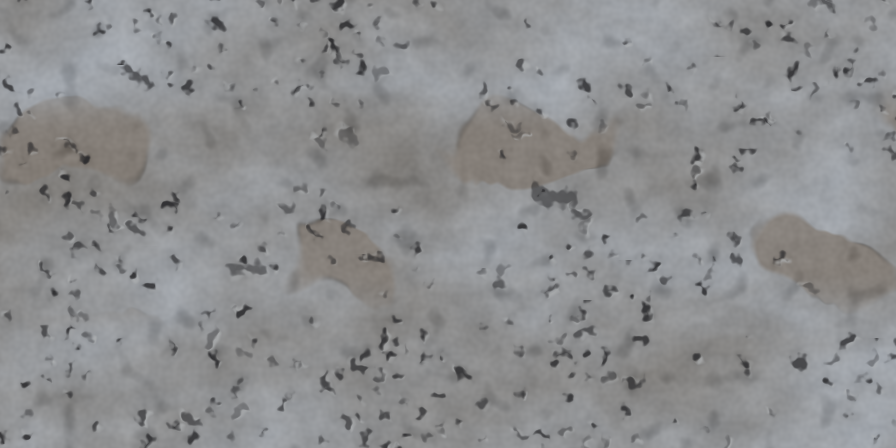
Give the GLSL for this texture, as a WebGL 2 fragment shader.

```glsl
#version 300 es
precision highp float;
// Weathered grey stone with warm inlaid patches and clustered dark pits.

uniform vec2 u_resolution;
out vec4 fragColor;

const vec3 WARM_STONE = vec3(0.505, 0.495, 0.482);
const vec3 COOL_STONE = vec3(0.628, 0.645, 0.667);
const vec3 PATCH_TAN  = vec3(0.512, 0.482, 0.452);
const vec3 PIT_DARK   = vec3(0.160, 0.160, 0.170);
const vec3 RIM_LIGHT  = vec3(0.690, 0.700, 0.705);

// Three random values in 0..1 for a lattice cell.
vec3 hash3(vec2 cell, int seed) {
    uvec3 v = uvec3(ivec3(ivec2(cell), seed));
    v = v * 1664525u + 1013904223u;
    v.x += v.y * v.z; v.y += v.z * v.x; v.z += v.x * v.y;
    v ^= v >> 16u;
    v.x += v.y * v.z; v.y += v.z * v.x; v.z += v.x * v.y;
    return vec3(v >> 8u) / 16777216.0;
}

vec2 gradientAt(vec2 cell) {
    float angle = 6.2832 * hash3(cell, 7).x;
    return vec2(cos(angle), sin(angle));
}

float gradientNoise(vec2 p) {
    vec2 i = floor(p), f = p - i;
    vec2 u = f * f * f * (f * (f * 6.0 - 15.0) + 10.0);
    vec2 e = vec2(1.0, 0.0);
    float a = dot(gradientAt(i), f);
    float b = dot(gradientAt(i + e.xy), f - e.xy);
    float c = dot(gradientAt(i + e.yx), f - e.yx);
    float d = dot(gradientAt(i + e.xx), f - e.xx);
    return mix(mix(a, b, u.x), mix(c, d, u.x), u.y);
}

float fbm(vec2 p, int octaves) {
    float sum = 0.0, amplitude = 1.0;
    for (int i = 0; i < octaves; i++) {
        sum += amplitude * gradientNoise(p);
        p = p * 2.03 + 17.3;
        amplitude *= 0.5;
    }
    return sum;
}

vec2 warp(vec2 p, float frequency, float amount) {
    vec2 q = p * frequency;
    return p + amount * vec2(gradientNoise(q), gradientNoise(q + 41.7));
}

// Distance to a bent capsule lying along x.
float bentCapsule(vec2 q, float halfLength, float radius, float bend) {
    q.y += bend * q.x * q.x;
    q.x -= clamp(q.x, -halfLength, halfLength);
    return length(q) - radius;
}

// Scattered pits: x = dark hollow, y = pale rim, z = soft shade around.
vec3 pits(vec2 p, float cellSize, float size, float density, float clustering, float rough, int seed) {
    vec3 result = vec3(0.0);
    vec2 home = floor(p / cellSize);
    float soft = 0.0045 + 0.06 * size;
    for (int y = -1; y <= 1; y++)
    for (int x = -1; x <= 1; x++) {
        vec2 cell = home + vec2(x, y);
        vec3 place = hash3(cell, seed), form = hash3(cell, seed + 1);
        vec2 center = (cell + 0.1 + 0.8 * place.xy) * cellSize;
        if (place.z > density + clustering * gradientNoise(center * 3.5 + 5.0)) continue;
        float angle = 3.1416 * form.x, c = cos(angle), s = sin(angle);
        mat2 turn = mat2(c, -s, s, c);
        float halfLength = size * 1.2 * form.y * form.y;
        float radius = size * mix(0.25, 0.55, form.z * form.z);
        float bend = (fract(form.z * 7.0) - 0.5) * 0.5 / size;
        vec2 q = p - center, lit = vec2(0.007, -0.006) * (form.x > 0.7 ? -1.0 : 1.0);
        float d = bentCapsule(turn * q, halfLength, radius, bend) + rough * size;
        float shifted = bentCapsule(turn * (q - lit), halfLength, radius, bend);
        float depth = mix(0.3, 1.0, fract(form.x * 13.0));
        float dark = depth * (1.0 - smoothstep(-soft, soft, d));
        float rim = (1.0 - smoothstep(-soft, soft, shifted)) * smoothstep(-0.3 * soft, soft, d);
        float shade = depth * exp(-max(d, 0.0) / 0.007);
        result = max(result, vec3(dark, rim * fract(form.y * 11.0), shade));
    }
    return result;
}

// Distance to broad flat patches on alternate cells.
float patches(vec2 p, vec2 cellSize) {
    float nearest = 1.0;
    vec2 home = floor(p / cellSize);
    for (int y = -1; y <= 1; y++)
    for (int x = -1; x <= 1; x++) {
        vec2 cell = home + vec2(x, y);
        if (mod(cell.x + cell.y, 2.0) > 0.5) continue;
        vec3 h = hash3(cell, 31);
        vec2 q = p - (cell + 0.3 + 0.4 * h.xy) * cellSize;
        q.y += 0.5 * (h.x - 0.3) * q.x;
        vec2 extent = cellSize * vec2(mix(0.24, 0.44, h.z), mix(0.22, 0.34, h.y));
        nearest = min(nearest, (length(q / extent) - 1.0) * extent.y);
    }
    return nearest;
}

void main() {
    vec2 p = gl_FragCoord.xy / u_resolution.y;
    float band = exp(-pow((p.y - 0.55) / 0.25, 2.0));

    // Cloudy stone, warmer across the middle
    float clouds = fbm(warp(p, 4.0, 0.06) * vec2(1.9, 3.2) + 3.0, 5);
    float coolness = 0.67 + 0.85 * clouds - 0.28 * band;
    vec3 color = mix(WARM_STONE, COOL_STONE, clamp(coolness, -0.15, 1.1));
    color += 0.040 * fbm(p * vec2(9.0, 12.0), 3);

    // Tan patches with a faint broken outline
    float d = patches(warp(warp(p, 6.0, 0.12), 19.0, 0.022), vec2(0.5, 0.28));
    float zone = smoothstep(0.2, 0.7, band);
    color = mix(color, PATCH_TAN, 0.8 * zone * (1.0 - smoothstep(-0.008, 0.008, d)));
    float outline = exp(-pow(d / 0.006, 2.0)) * smoothstep(0.0, 0.4, gradientNoise(p * 9.0));
    color -= 0.08 * zone * outline;

    // Fine grain and soft stains
    color += 0.026 * gradientNoise(p * 30.0) + 0.026 * gradientNoise(p * 75.0);
    color -= 0.10 * smoothstep(0.2, 0.6, gradientNoise(p * 16.0 + 9.0));

    // Small clustered pits and a few large holes
    float rough = 0.9 * gradientNoise(p * 65.0 + 2.0);
    vec2 bumpy = warp(p, 45.0, 0.012);
    vec3 small = pits(bumpy, 0.046, 0.0135, 0.42 - 0.2 * band, 1.1, rough, 11);
    vec3 large = pits(bumpy, 0.5, 0.034, 0.5, 0.0, 0.5 * rough, 23);
    vec3 pit = max(small, large);
    color -= 0.07 * pit.z;
    color = mix(color, RIM_LIGHT, 0.7 * pit.y);
    color = mix(color, PIT_DARK, 0.92 * pit.x);

    fragColor = vec4(clamp(color, 0.0, 1.0), 1.0);
}
```
